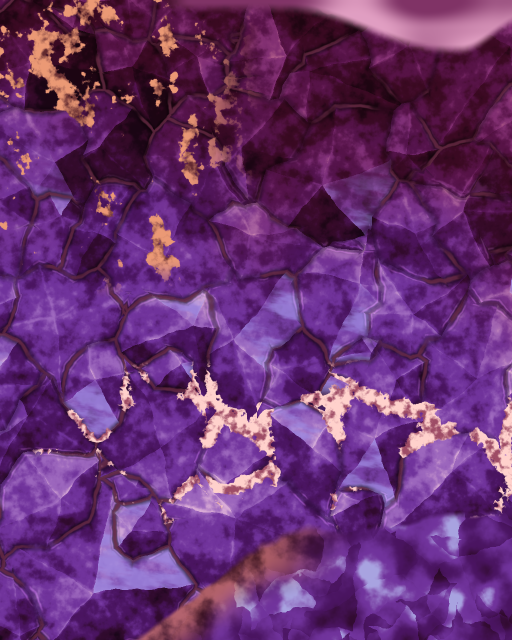
Write a Shadertoy shader that draws this texture.

```glsl
float hash(vec2 p) {
    vec3 q = fract(vec3(p.xyx) * 0.1031);
    q += dot(q, q.yzx + 33.33);
    return fract((q.x + q.y) * q.z);
}

float noise(vec2 p) {
    vec2 i = floor(p), f = fract(p);
    f = f * f * (3.0 - 2.0 * f);
    return mix(mix(hash(i), hash(i + vec2(1, 0)), f.x),
               mix(hash(i + vec2(0, 1)), hash(i + vec2(1, 1)), f.x), f.y);
}

float fbm(vec2 p) {
    float sum = 0.0, amp = 0.5;
    for (int i = 0; i < 5; i++) {
        sum += amp * noise(p);
        p = mat2(1.6, 1.2, -1.2, 1.6) * p + 7.3;
        amp *= 0.5;
    }
    return sum;
}

struct Gem { float height, gap, ridge, facet, seed; vec2 slope; };

// Irregular five-sided pyramids; the tallest one at each point is visible
Gem crystals(vec2 p) {
    Gem gem = Gem(-9.0, 0.0, 0.0, 0.0, 0.0, vec2(0));
    float runnerUp = -9.0;
    vec2 runnerSlope = vec2(0);
    for (int j = -2; j <= 2; j++)
    for (int i = -2; i <= 2; i++) {
        vec2 cell = floor(p) + vec2(i, j);
        float seed = hash(cell + 51.0);
        vec2 d = p - cell - vec2(seed, hash(cell + 87.0));
        float steepest = -9.0, next = -9.0, facet = 0.0;
        vec2 slope = vec2(0);
        for (int k = 0; k < 5; k++) {
            float side = float(k);
            float angle = 1.2566 * (side + 0.6 * hash(cell + side * 3.1)) + 6.283 * seed;
            vec2 n = vec2(cos(angle), sin(angle)) * mix(0.75, 1.3, hash(cell + side * 5.7 + 19.0));
            float drop = dot(d, n);
            if (drop > steepest) {
                next = steepest;
                steepest = drop;
                slope = n;
                facet = hash(cell * 1.7 + side * 9.3 + 130.0);
            } else next = max(next, drop);
        }
        float height = 0.75 * hash(cell + 23.0) - steepest;
        if (height > gem.height) {
            runnerUp = gem.height;
            runnerSlope = gem.slope;
            gem = Gem(height, 0.0, steepest - next, facet, seed, slope);
        } else if (height > runnerUp) {
            runnerUp = height;
            runnerSlope = slope;
        }
    }
    // Height difference turned into distance from the joint
    gem.gap = (gem.height - runnerUp) / max(length(gem.slope - runnerSlope), 0.4);
    return gem;
}

vec3 amethyst(float t) {
    vec3 c = mix(vec3(0.09, 0.02, 0.09), vec3(0.19, 0.04, 0.18), smoothstep(0.0, 0.2, t));
    c = mix(c, vec3(0.29, 0.08, 0.38), smoothstep(0.2, 0.4, t));
    c = mix(c, vec3(0.44, 0.20, 0.61), smoothstep(0.4, 0.6, t));
    c = mix(c, vec3(0.61, 0.40, 0.74), smoothstep(0.6, 0.82, t));
    return mix(c, vec3(0.86, 0.68, 0.84), smoothstep(0.82, 1.05, t));
}

vec3 scene(vec2 p) {
    float broad = fbm(p * 5.0 + 3.0), mottle = fbm(p * 28.0), grain = fbm(p * 85.0);
    vec2 warp = vec2(fbm(p * 14.0), fbm(p * 14.0 + 40.0)) - 0.5;
    Gem gem = crystals(p * 8.6 + warp * 0.22 + 4.0);

    // Facet light, dimming toward the top and the lower edge
    float lit = mix(0.55, 0.29, smoothstep(0.42, 0.85, p.y)) - 0.12 * smoothstep(0.2, 0.0, p.y);
    float tone = lit + 0.32 * (gem.facet - 0.5) + 0.09 * dot(gem.slope, vec2(-0.6, 0.8));
    tone += 0.55 * (mottle - 0.48) + 0.2 * (broad - 0.48) + 0.38 * (grain - 0.48);
    tone += 0.12 * clamp(gem.height + 0.1, -0.8, 0.5);
    tone += 0.10 * smoothstep(0.05, 0.0, gem.ridge) * smoothstep(0.4, 0.6, mottle);
    vec3 col = amethyst(tone);

    // Plum cast on the upper crystals
    float warm = smoothstep(0.5, 0.95, p.y + 0.4 * (p.x - 0.4) + 0.5 * (broad - 0.5));
    col = mix(col, vec3(1.15, 0.9, 0.66) * col + vec3(0.02, 0.0, 0.0), warm * 0.8);

    // Bluish glints on a few facets
    float glint = step(0.94, gem.facet) * smoothstep(0.8, 0.6, p.y);
    float streak = smoothstep(0.35, 0.65, fbm(p * mat2(14, 50, 14, -20)));
    col = mix(col, vec3(0.62, 0.54, 0.88), glint * (0.15 + 0.65 * streak));

    // Uneven dark joints, broken rusty seams and glancing bright rims
    float wear = smoothstep(0.38, 0.60, fbm(p * 16.0 + 80.0));
    col *= mix(mix(0.75, 0.4, wear), 1.0, smoothstep(0.0, 0.09, gem.gap));
    col = mix(col, vec3(0.46, 0.19, 0.30), 0.7 * wear * smoothstep(0.035, 0.01, gem.gap));
    float rimLight = smoothstep(0.02, 0.0, abs(gem.gap - 0.045)) * smoothstep(0.5, 0.62, mottle);
    col += vec3(0.20, 0.13, 0.20) * rimLight * smoothstep(0.9, 0.5, p.y);

    // Pale crust in broken veins along the joints of the lower band
    float band = smoothstep(0.15, 0.25, p.y) * smoothstep(0.46, 0.36, p.y) * smoothstep(-0.1, 0.35, p.x);
    float width = 0.15 * band * smoothstep(0.38, 0.58, fbm(p * 15.0 + 60.0));
    float crust = smoothstep(0.012, -0.012, gem.gap - width + 0.32 * abs(grain - 0.47));
    vec3 crustColor = mix(vec3(0.62, 0.30, 0.40), vec3(1.0, 0.82, 0.80), smoothstep(0.32, 0.55, grain));
    col = mix(col, crustColor, crust * smoothstep(0.01, 0.05, width));

    // Ochre flakes at upper left
    float region = smoothstep(0.42, 0.28, p.x) * smoothstep(0.53, 0.60, p.y);
    float flake = fbm(p * mat2(19, 7, -5, 13) + 21.0) + 0.35 * (grain - 0.5);
    flake = smoothstep(0.63, 0.67, flake) * region;
    col = mix(col, mix(vec3(0.38, 0.16, 0.18), vec3(0.92, 0.60, 0.46), smoothstep(0.25, 0.65, grain)), flake);

    // Soft foreground mound with a brown rim
    float mound = 0.20 - 0.9 * pow(max(0.62 - p.x, 0.0), 1.6) + 0.10 * (broad - 0.5) - p.y;
    Gem far = crystals(p * 13.0 + warp * 0.8 + 30.0);
    float blur = noise(p * 17.0) * 0.6 + noise(p * 38.0 + 9.0) * 0.4;
    float frontTone = 0.06 + 0.55 * blur + 0.25 * far.facet + 0.35 * (mottle - 0.5);
    vec3 front = amethyst(frontTone);
    front = mix(front, vec3(0.66, 0.64, 0.88), smoothstep(0.62, 0.75, frontTone));
    float rim = smoothstep(0.10, 0.02, mound) * smoothstep(0.56, 0.40, p.x);
    vec3 rust = mix(vec3(0.22, 0.07, 0.10), vec3(0.75, 0.42, 0.40), smoothstep(0.3, 0.7, mottle));
    front = mix(front, rust, rim * 0.85);
    col = mix(col, front, smoothstep(-0.004, 0.008, mound));

    // Blurred pink crystal overhanging the upper right
    float edge = 0.985 - 0.065 * smoothstep(0.45, 0.70, p.x) + 0.05 * smoothstep(0.72, 0.82, p.x);
    float overhang = smoothstep(-0.008, 0.012, p.y - edge) * smoothstep(0.25, 0.30, p.x);
    vec3 pink = mix(vec3(0.50, 0.20, 0.40), vec3(0.88, 0.62, 0.76), smoothstep(0.25, 0.75, noise(p * vec2(9, 22))));
    return mix(col, pink, overhang);
}

void mainImage(out vec4 fragColor, in vec2 fragCoord) {
    vec3 sum = vec3(0);
    for (int s = 0; s < 4; s++) {
        vec2 offset = vec2(s & 1, s >> 1) * 0.5 - 0.25;
        sum += scene((fragCoord + offset) / iResolution.y);
    }
    fragColor = vec4(sum / 4.0, 1.0);
}
```
